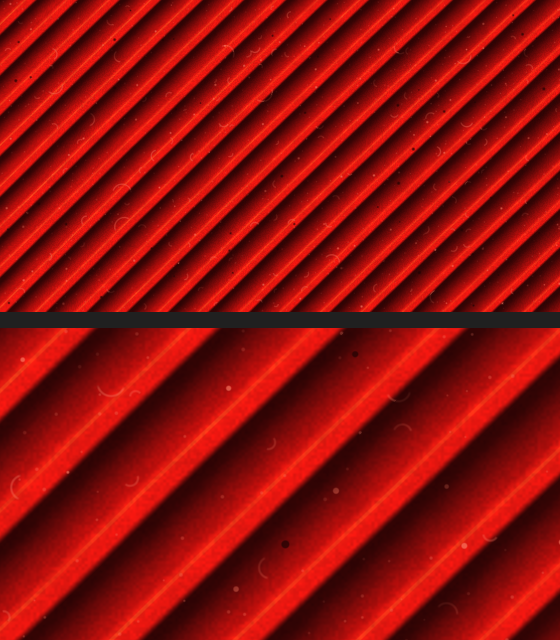
Top, the full canvas; bottom, a detail of the centre.
Give the GLSL for this texture, as a Shadertoy shader.

```glsl
// Diagonal red corrugated ribs: each repeat climbs from a deep groove up a
// sloped face to a bright crest with a worn orange rim, then drops away.
// Cell-hashed dust, pits and curled fibres are scattered over the surface.

const float PITCH = 0.1335;                 // rib spacing along x, canvas heights
const vec3 GROOVE = vec3(0.19, 0.014, 0.016);
const vec3 SHADE  = vec3(0.47, 0.036, 0.034);
const vec3 FACE   = vec3(0.74, 0.055, 0.045);
const vec3 CREST  = vec3(0.91, 0.085, 0.060);
const vec3 RIM    = vec3(0.96, 0.300, 0.110);
const vec3 DUST   = vec3(0.98, 0.500, 0.400);

float hash(vec2 p) {
    vec3 q = fract(vec3(p.xyx) * 0.1031);
    q += dot(q, q.yzx + 33.33);
    return fract((q.x + q.y) * q.z);
}

vec2 hash2(vec2 p) {
    return vec2(hash(p), hash(p + 71.7));
}

float noise(vec2 p) {
    vec2 i = floor(p), f = fract(p);
    f = f * f * (3.0 - 2.0 * f);
    vec2 e = vec2(0.0, 1.0);
    return mix(mix(hash(i), hash(i + e.yx), f.x),
               mix(hash(i + e.xy), hash(i + e.yy), f.x), f.y);
}

// Rib colour: t runs across one repeat, side from left to right of the canvas
vec3 ribColour(float t, float side, float vary) {
    float width = mix(0.50, 0.70, side) + 0.06 * (vary - 0.5);
    float rise = clamp((t - 0.04) / width, 0.0, 1.0);
    vec3 col = mix(GROOVE, SHADE, smoothstep(0.0, 0.62, rise));
    col = mix(col, FACE, smoothstep(0.45, 1.0, rise));
    float start = mix(0.62, 0.70, side);
    col = mix(col, CREST, smoothstep(start - 0.07, start + 0.05, t));
    float drop = smoothstep(0.89, 1.0, t);
    return mix(col, GROOVE, drop);
}

// One round speck in a fraction of the cells
float specks(vec2 p, float cells, float chance, float radius, float aa, float seed) {
    vec2 g = p * cells, id = floor(g) + seed;
    vec2 centre = 0.2 + 0.6 * hash2(id);
    float size = radius * mix(0.5, 1.3, hash(id + 5.3));
    float d = length(fract(g) - centre) / cells - size;
    return step(hash(id + 19.1), chance) * (1.0 - smoothstep(-aa, aa, d));
}

// One short curved hair in a fraction of the cells
float fibres(vec2 p, float cells, float chance, float aa, float seed) {
    vec2 g = p * cells, id = floor(g) + seed;
    vec2 q = fract(g) - mix(vec2(0.35), vec2(0.65), hash2(id));
    float angle = 6.2832 * hash(id + 3.1);
    vec2 axis = vec2(cos(angle), sin(angle));
    float radius = mix(0.10, 0.28, hash(id + 8.7));
    float d = abs(length(q) - radius) / cells;
    float arc = smoothstep(0.2, 0.5, dot(normalize(q + 1e-4), axis));
    return step(hash(id + 27.9), chance) * arc * (1.0 - smoothstep(0.0, 0.0012 + aa, d));
}

void mainImage(out vec4 fragColor, in vec2 fragCoord) {
    float pixel = 1.0 / iResolution.y;
    vec2 p = fragCoord * pixel;
    float side = fragCoord.x / iResolution.x;

    // Rib coordinate, with a slight fan from left to right
    float lean = 1.03 + 0.028 * p.x;
    float u = (p.x + lean * (1.0 - p.y)) / PITCH + 0.09;
    float along = p.x - p.y * 0.2 + p.y;
    float id = floor(u);
    u += 0.018 * (noise(vec2(along * 5.0, id * 7.0)) - 0.5);
    float t = fract(u);
    float vary = hash(vec2(id, 4.0));

    vec3 col = ribColour(t, side, vary);

    // Broken orange rim and a softer sheen beside it
    float rimAt = mix(0.69, 0.75, side);
    float wear = noise(vec2(along * 28.0, id * 13.0));
    float broad = noise(vec2(along * 4.0, id * 9.0 + 2.0));
    float thin = 1.0 - smoothstep(0.010, 0.026 + 0.7 * pixel / PITCH, abs(t - rimAt));
    float sheen = 1.0 - smoothstep(0.0, 0.10, abs(t - rimAt));
    float strength = mix(0.75, 0.40, side) * mix(0.7, 1.1, vary);
    col = mix(col, RIM, thin * strength * (0.35 + 0.4 * wear + 0.4 * broad));
    col = mix(col, RIM, 0.13 * sheen);

    // Paint mottling and fine grain
    float mottle = noise(p * 38.0) - 0.5;
    float grain = noise(p * 310.0) - 0.5;
    col *= 1.0 + 0.07 * mottle + 0.13 * grain;

    // Dust, pits and fibres
    float lit = 0.35 + 0.65 * smoothstep(0.1, 0.6, t);
    float dust = 0.65 * specks(p, 17.0, 0.16, 0.0026, pixel, 0.0)
               + 0.30 * specks(p, 46.0, 0.15, 0.0015, pixel, 40.0);
    float hair = 0.35 * fibres(p, 9.0, 0.18, pixel, 90.0)
               + 0.28 * fibres(p, 21.0, 0.09, pixel, 150.0);
    float pits = specks(p, 13.0, 0.13, 0.0036, pixel, 210.0);
    col = mix(col, GROOVE * 0.6, 0.7 * pits);
    col = mix(col, DUST, clamp((dust + hair) * lit, 0.0, 0.8));

    fragColor = vec4(clamp(col, 0.0, 1.0), 1.0);
}
```
